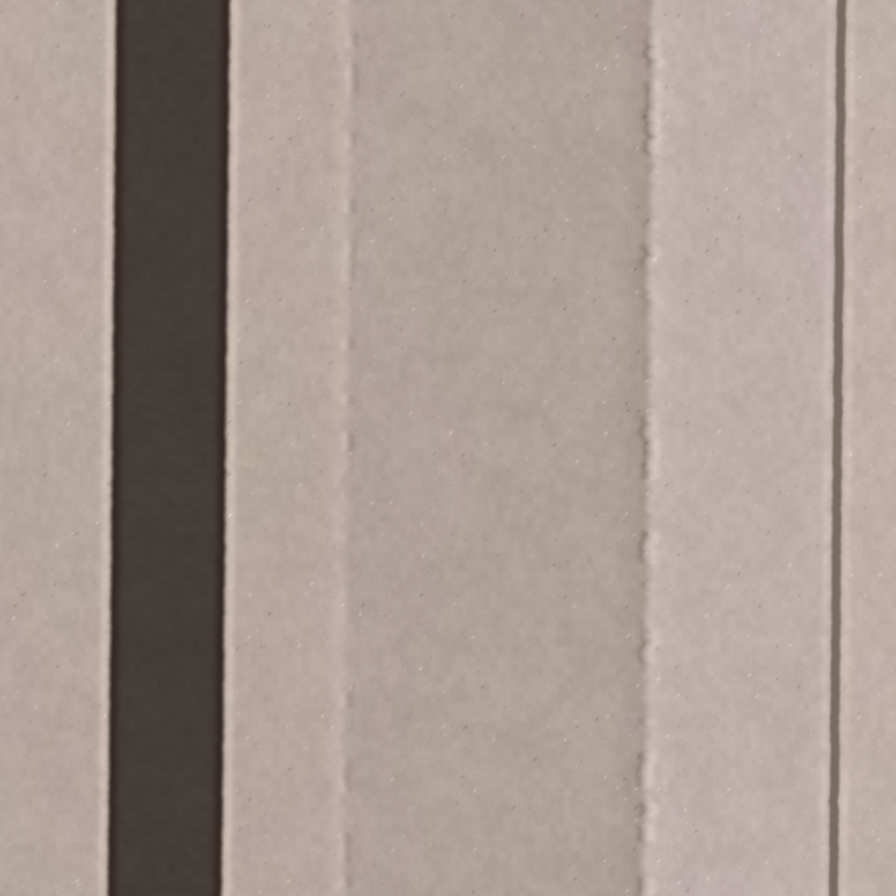
Reproduce this texture procedurally as a Shadertoy shader.

```glsl
// Pale plaster wall with slightly leaning vertical bands: a dark recess, a faint
// raised seam, a soft step and a thin groove. Distances to each line shade the
// relief; value noise roughens edges and adds grain, blotches and scattered flecks.

float hash(vec2 p) {
    vec3 q = fract(vec3(p.xyx) * 0.1031);
    q += dot(q, q.yzx + 33.33);
    return fract((q.x + q.y) * q.z);
}

float noise(vec2 p) {
    vec2 i = floor(p), f = fract(p);
    f = f * f * (3.0 - 2.0 * f);
    return mix(mix(hash(i), hash(i + vec2(1, 0)), f.x),
               mix(hash(i + vec2(0, 1)), hash(i + vec2(1, 1)), f.x), f.y);
}

float fbm(vec2 p) {
    float sum = 0.0, amp = 0.5;
    for (int i = 0; i < 4; i++) {
        sum += amp * (noise(p) - 0.5);
        p = p * 2.03 + 17.0;
        amp *= 0.5;
    }
    return sum;
}

// Soft bell of given half width around zero
float bell(float d, float w) {
    return exp(-d * d / (w * w));
}

// Ragged sideways offset along a vertical edge
float ragged(float y, float seed) {
    return noise(vec2(y * 85.0, seed)) + 0.6 * noise(vec2(y * 190.0, seed + 9.0)) - 0.8;
}

// Small slanted chips, one at most per cell, each lit on one side
float flecks(vec2 p, float density) {
    vec2 cell = floor(p);
    float pick = hash(cell + 41.0);
    vec2 d = fract(p) - 0.3 - 0.4 * vec2(hash(cell + 3.0), hash(cell + 71.0));
    d = vec2(d.x + d.y, d.y - d.x) * vec2(0.5, 0.9);
    float tone = hash(cell + 123.0) < 0.55 ? 1.0 : -1.0;
    return tone * step(1.0 - density, pick) * bell(length(d), 0.16);
}

void mainImage(out vec4 fragColor, in vec2 fragCoord) {
    vec2 uv = fragCoord / iResolution.xy;
    float x = uv.x - 0.009 * (uv.y - 0.5);
    float y = uv.y;
    float px = 1.0 / iResolution.x;

    // Broad panels: left and middle share a tone, the right is lighter
    float stepEdge = x - 0.723 - 0.0045 * ragged(y, 5.0);
    float right = smoothstep(-0.006, 0.006, stepEdge);
    vec3 color = mix(vec3(0.715, 0.655, 0.618), vec3(0.690, 0.632, 0.600),
                     smoothstep(0.36, 0.40, x));
    color = mix(color, vec3(0.745, 0.686, 0.664), right);
    color = mix(color, vec3(0.748, 0.690, 0.650), smoothstep(0.935, 0.945, x));
    color += 0.016 * (y - 0.5) * smoothstep(0.7, 0.2, x);

    // Warm and violet blotches, then fine grain
    float blotch = fbm(uv * vec2(5.0, 4.0) + 3.0);
    color += blotch * vec3(0.018, -0.012, 0.035);
    color += 0.035 * fbm(uv * 24.0);
    color += 0.060 * fbm(uv * vec2(120.0, 95.0));

    // Raised seam: pale crest with a broken, shaded right flank
    float seam = x - 0.379 - 0.002 * ragged(y, 2.0);
    float chipped = smoothstep(0.45, 0.8, noise(vec2(y * 65.0, 8.0)));
    color += 0.038 * bell(seam, 0.010);
    color += 0.045 * chipped * bell(seam - 0.005, 0.004);
    color -= 0.050 * chipped * bell(seam - 0.014, 0.004);

    // Soft step: shadow gathers on its left, a rough bright lip on its right
    float broken = smoothstep(0.35, 0.8, noise(vec2(y * 72.0, 20.0)));
    color -= 0.035 * smoothstep(-0.045, 0.0, stepEdge) * (1.0 - right);
    color -= 0.070 * broken * bell(stepEdge + 0.005, 0.004);
    color += (0.018 + 0.050 * broken) * bell(stepEdge - 0.008, 0.006);
    color += 0.014 * bell(x - 0.744, 0.014);

    // Scattered chips, denser near the step
    float density = 0.035 + 0.09 * bell(x - 0.715, 0.035);
    color += 0.075 * flecks(uv * 88.0, density);
    color += 0.045 * flecks(uv * 130.0 + 7.0, 0.07);

    // Thin groove with wavering walls and bright rims
    float groove = abs(x - 0.9345 - 0.0012 * ragged(y, 12.0));
    float rim = 0.5 + 0.8 * noise(vec2(y * 95.0, 31.0));
    color += 0.045 * rim * bell(groove - 0.012, 0.005);
    color = mix(vec3(0.475, 0.415, 0.385), color,
                smoothstep(0.0025, 0.0065 + px, groove));

    // Dark recess: pale rims outside, deeper shadow just inside each wall
    float recess = abs(x - 0.1885) - 0.0635 - 0.0009 * ragged(y, x < 0.1885 ? 15.0 : 25.0);
    color += 0.075 * bell(recess - 0.007, 0.005);
    vec3 dark = vec3(0.268, 0.237, 0.212) + 0.035 * fbm(uv * 110.0)
              + 0.020 * fbm(uv * 18.0);
    dark = mix(dark, vec3(0.205, 0.155, 0.140), 0.9 * bell(recess + 0.004, 0.006));
    color = mix(dark, color, smoothstep(-0.0025 - px, 0.0025 + px, recess));

    fragColor = vec4(clamp(color, 0.0, 1.0), 1.0);
}
```
